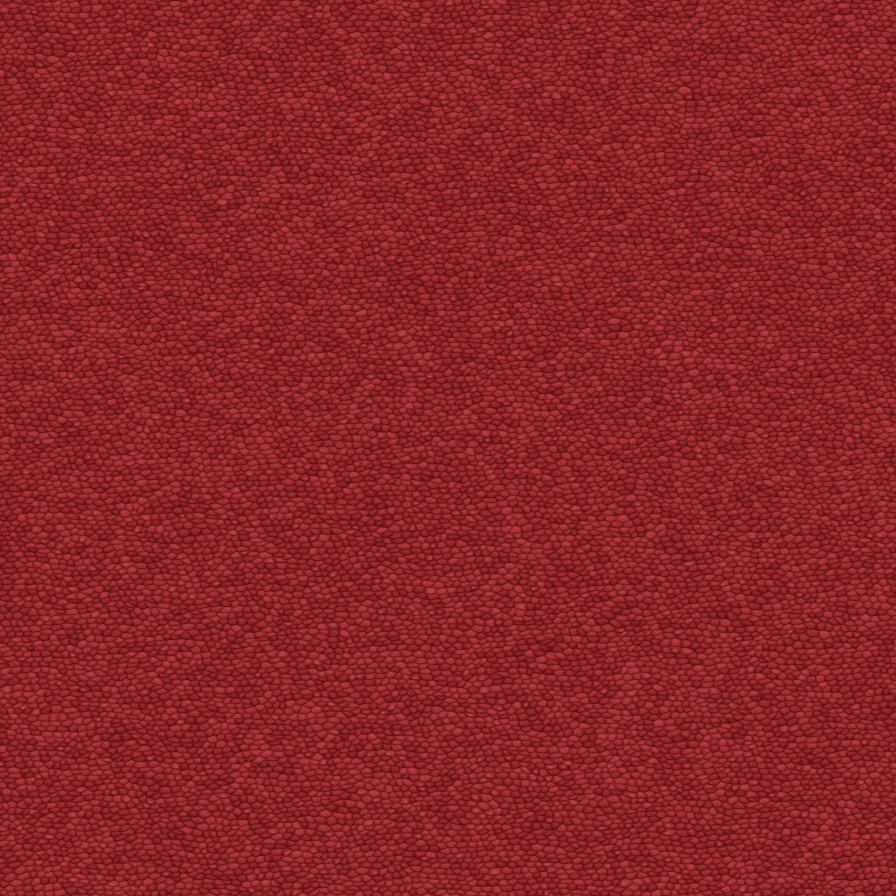
Write a Shadertoy shader that draws this texture.

```glsl
#define GRAINS vec2(94.0, 162.0)   // grains across and up the canvas
#define ROW_SHIFT 0.37             // stagger of each row, gives the diagonal
#define JITTER 0.62
#define GAP_WIDTH 0.50
#define GAP_DEPTH 0.54
#define TOP_LIGHT 0.52
#define GRAIN_VARIETY 0.42
#define FIBRE_STRENGTH 0.05
#define MOTTLE 0.035
#define DARK_RED vec3(0.400, 0.072, 0.083)
#define LIGHT_RED vec3(0.690, 0.212, 0.232)
#define SPECK_PINK vec3(0.70, 0.31, 0.31)

vec3 hash3(vec2 cell) {
    vec3 q = fract(cell.xyx * vec3(0.1031, 0.1030, 0.0973));
    q += dot(q, q.yxz + 33.33);
    return fract((q.xxy + q.yzz) * q.zyx);
}

// Broad, faint unevenness of the cloth
float mottle(vec2 uv) {
    float a = sin(uv.x * 17.0 + 2.0 * sin(uv.y * 11.0));
    float b = sin(uv.y * 29.0 + uv.x * 13.0 + 1.5 * sin(uv.x * 23.0));
    float c = sin(dot(uv, vec2(61.0, 83.0)) + 2.0 * sin(uv.y * 37.0));
    return (a + b + c) / 3.0;
}

vec3 cloth(vec2 uv) {
    // Loosen the rows so that the weave is not ruled
    vec2 p = uv * GRAINS;
    p.y += 0.30 * sin(uv.x * 47.0 + 3.0 * sin(uv.y * 31.0));
    p.x += 0.25 * sin(uv.y * 59.0 + 2.0 * sin(uv.x * 41.0));

    // Cellular noise on staggered rows
    float nearest = 9.0, second = 9.0;
    vec2 offset = vec2(0.0);
    vec3 grain = vec3(0.0);
    for (int j = -1; j <= 1; j++) {
        float row = floor(p.y) + float(j);
        float x = p.x + ROW_SHIFT * row;
        for (int i = -1; i <= 1; i++) {
            vec2 cell = vec2(floor(x) + float(i), row);
            vec3 rnd = hash3(cell + 17.0);
            vec2 d = vec2(x, p.y) - cell - 0.5 - JITTER * (rnd.xy - 0.5);
            d.y -= 0.35 * (rnd.z - 0.35) * d.x;
            float dist = length(d);
            if (dist < nearest) {
                second = nearest;
                nearest = dist;
                offset = d;
                grain = hash3(cell + 71.0);
            } else {
                second = min(second, dist);
            }
        }
    }

    // Rounded grains lit from above, with dark gaps
    float dome = smoothstep(0.0, GAP_WIDTH, second - nearest);
    float tone = 0.19 + GAP_DEPTH * dome + TOP_LIGHT * offset.y;
    tone += GRAIN_VARIETY * (grain.x - 0.5);
    tone += FIBRE_STRENGTH * sin(p.x * 9.0 + p.y * 4.0 + 6.28 * grain.y);
    tone += MOTTLE * mottle(uv);
    vec3 colour = mix(DARK_RED, LIGHT_RED, clamp(tone, 0.0, 1.1));

    // A few pale fibre ends
    float speck = step(0.955, grain.z) * (1.0 - smoothstep(0.10, 0.35, nearest));
    return mix(colour, SPECK_PINK, 0.65 * speck);
}

void mainImage(out vec4 fragColor, in vec2 fragCoord) {
    // Four samples per pixel smooth the grain edges
    vec3 sum = vec3(0.0);
    for (int k = 0; k < 4; k++) {
        vec2 shift = vec2(float(k % 2), float(k / 2)) * 0.5 - 0.25;
        sum += cloth((fragCoord + shift) / iResolution.y);
    }
    fragColor = vec4(sum / 4.0, 1.0);
}
```
